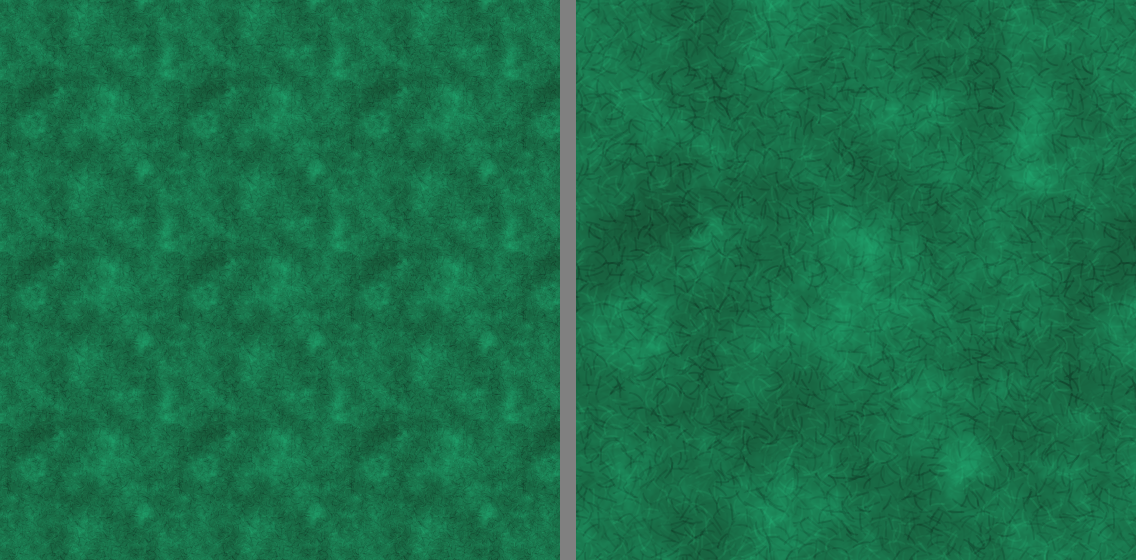
Left: the whole. Right: its middle third, enlarged.
Give the GLSL for this texture, as a WebGL 1 fragment shader.

```glsl
precision highp float;
uniform vec2 u_resolution;

#define REPEATS 3.26
#define CLOUD_CELLS 4.0
#define CLOUD_CONTRAST 1.15
#define CLOUD_GAIN 0.72
#define DARK_PATCH vec2(0.28, 0.75)
#define BRIGHT_SPOTS 8
#define FIBRE_CELLS 48.0
#define FIBRE_HALF_LENGTH 0.85
#define FIBRE_HALF_WIDTH 0.09
#define FIBRE_STRENGTH 0.18
#define DARK_FELT vec3(0.090, 0.360, 0.230)
#define LIGHT_FELT vec3(0.112, 0.560, 0.370)

float hash(vec2 p) {
  return fract(sin(dot(p, vec2(127.1, 311.7))) * 43758.5453);
}

// Dot product of a random unit gradient with the offset from its lattice point
float gradientAt(vec2 cell, vec2 offset, float period, float seed) {
  float angle = 6.2832 * hash(mod(cell, period) + seed);
  return dot(vec2(cos(angle), sin(angle)), offset);
}

// Gradient noise that wraps after a whole number of cells
float tileNoise(vec2 p, float period, float seed) {
  vec2 cell = floor(p);
  vec2 f = fract(p);
  vec2 blend = f * f * f * (f * (f * 6.0 - 15.0) + 10.0);
  vec2 e = vec2(1.0, 0.0);
  float low = mix(gradientAt(cell, f, period, seed),
                  gradientAt(cell + e.xy, f - e.xy, period, seed), blend.x);
  float high = mix(gradientAt(cell + e.yx, f - e.yx, period, seed),
                   gradientAt(cell + e.xx, f - e.xx, period, seed), blend.x);
  return mix(low, high, blend.y);
}

// Mottled cloud layers, centred on zero; odd periods keep lattices from aligning
float clouds(vec2 tile) {
  float sum = 0.0;
  float amplitude = 0.5;
  float period = CLOUD_CELLS;
  for (int i = 0; i < 6; i++) {
    sum += amplitude * tileNoise(tile * period, period, 19.7 * float(i + 1));
    amplitude *= CLOUD_GAIN;
    period = 2.0 * period - 1.0;
  }
  return sum;
}

// Soft round spot that wraps with the tile
float spot(vec2 tile, vec2 centre, float radius) {
  vec2 d = (fract(tile - centre + 0.5) - 0.5) / radius;
  return exp(-dot(d, d));
}

// One broad dark patch and a few small bright spots in each repeat
float wear(vec2 tile) {
  float sum = -0.3 * spot(tile, DARK_PATCH, 0.14);
  for (int i = 0; i < BRIGHT_SPOTS; i++) {
    vec2 id = vec2(float(i) + 0.5, 3.7);
    vec2 centre = vec2(hash(id), hash(id + 11.3));
    sum += 0.35 * spot(tile, centre, mix(0.025, 0.05, hash(id + 29.1)));
  }
  return sum;
}

// Short bent hairs: negative where dark, positive where light
float fibres(vec2 tile, float pixel) {
  vec2 p = tile * FIBRE_CELLS;
  vec2 base = floor(p);
  float sum = 0.0;
  for (int y = -1; y <= 1; y++) {
    for (int x = -1; x <= 1; x++) {
      for (int k = 0; k < 3; k++) {
        vec2 cell = base + vec2(float(x), float(y));
        vec2 id = mod(cell, FIBRE_CELLS) + 53.7 * float(k);
        vec2 centre = cell + vec2(hash(id + 1.3), hash(id + 7.9));
        float angle = 6.2832 * hash(id + 13.1);
        float c = cos(angle);
        float s = sin(angle);
        vec2 d = p - centre;
        d = vec2(c * d.x + s * d.y, c * d.y - s * d.x);
        d.y -= 0.9 * (hash(id + 23.7) - 0.5) * d.x * d.x;
        float reach = FIBRE_HALF_LENGTH * mix(0.6, 1.0, hash(id + 31.9));
        float gap = length(vec2(max(abs(d.x) - reach, 0.0), d.y));
        float cover = clamp((FIBRE_HALF_WIDTH - gap) / pixel + 0.5, 0.0, 1.0);
        sum += cover * mix(-1.0, 0.7, hash(id + 41.3));
      }
    }
  }
  return clamp(sum, -1.6, 1.2);
}

void main() {
  float size = min(u_resolution.x, u_resolution.y);
  vec2 tile = gl_FragCoord.xy / size * REPEATS;

  // Cloudy dye with worn spots
  float n = clouds(tile);
  float shade = 0.45 + CLOUD_CONTRAST * n + n * n + wear(tile);
  shade = clamp(shade, 0.0, 1.3);
  vec3 colour = mix(DARK_FELT, LIGHT_FELT, shade);

  // Nap of hairs, fainter on the bright spots
  float hair = fibres(tile, REPEATS * FIBRE_CELLS / size);
  colour *= 1.0 + FIBRE_STRENGTH * hair * mix(1.1, 0.6, shade);

  gl_FragColor = vec4(colour, 1.0);
}
```
